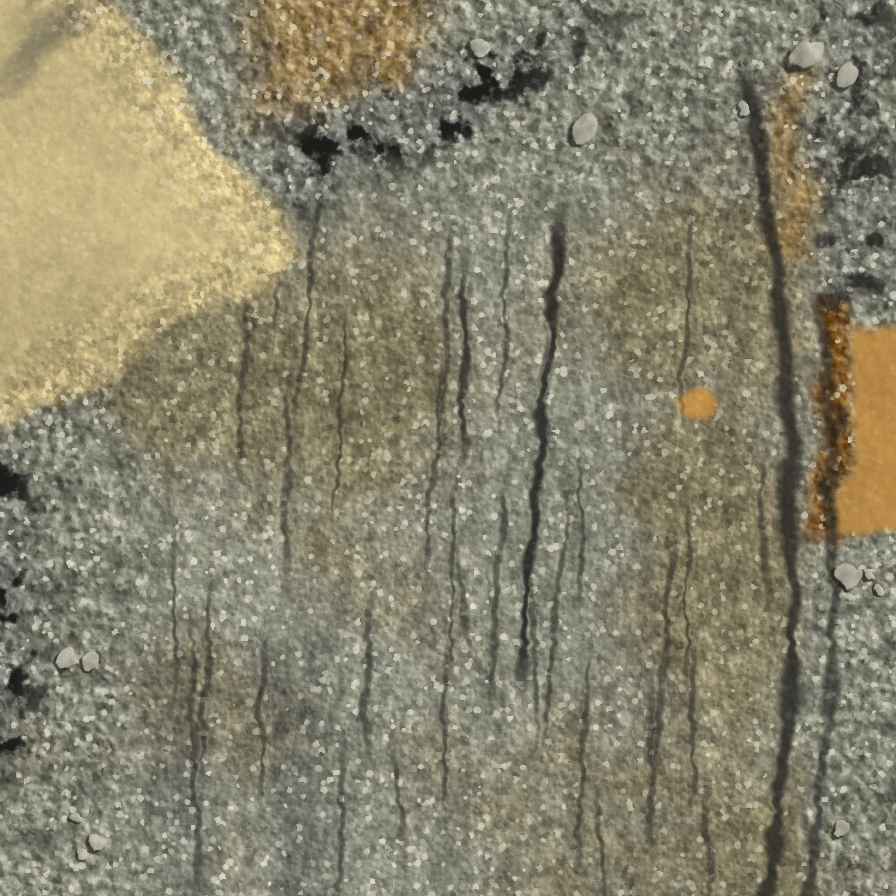
Give the GLSL for this texture, as a Shadertoy shader.

```glsl
const vec3 CLAY = vec3(0.525, 0.495, 0.385);
const vec3 GREY = vec3(0.52, 0.52, 0.46);
const vec3 SLATE = vec3(0.42, 0.425, 0.40);
const vec3 SAND = vec3(0.755, 0.69, 0.50);
const vec3 OCHRE = vec3(0.74, 0.54, 0.26);
const vec3 RUST = vec3(0.52, 0.33, 0.11);
const vec3 GLINT = vec3(0.84, 0.83, 0.76);
const vec3 SHADOW = vec3(0.12, 0.115, 0.11);
const vec2 LIGHT = vec2(0.8, 0.6);
const int GROOVES = 34, STONES = 15;

float hash(vec2 p) {
    vec3 q = fract(p.xyx * 0.1031);
    q += dot(q, q.yzx + 33.33);
    return fract((q.x + q.y) * q.z);
}
vec2 hash2(vec2 p) { return vec2(hash(p), hash(p + 57.3)); }
float noise(vec2 p) {
    vec2 i = floor(p), f = fract(p), e = vec2(1, 0);
    f = f * f * (3.0 - 2.0 * f);
    return mix(mix(hash(i), hash(i + e), f.x), mix(hash(i + e.yx), hash(i + 1.0), f.x), f.y);
}
float fbm(vec2 p) {
    float sum = 0.0;
    for (float amp = 0.5; amp > 0.02; amp *= 0.5) {
        sum += amp * noise(p);
        p = mat2(1.6, 1.2, -1.2, 1.6) * p + 7.1;
    }
    return sum;
}
// Domed grains: x is height, y is tone
vec2 grains(vec2 p) {
    vec2 best = vec2(0, 0.5);
    for (int k = 0; k < 9; k++) {
        vec2 c = floor(p) + vec2(k % 3 - 1, k / 3 - 1);
        float dome = 1.0 - length(p - c - hash2(c)) / mix(0.45, 0.95, hash(c + 3.9));
        if (dome > best.x) best = vec2(dome, hash(c + 11.7));
    }
    return best;
}
// Side lighting of a grain layer
float relief(vec2 p) { return grains(p - LIGHT * 0.16).x - grains(p + LIGHT * 0.16).x; }
float below(float edge, float soft, float x) { return 1.0 - smoothstep(edge - soft, edge + soft, x); }
float box(vec2 p, vec2 centre, vec2 size, float soft) {
    vec2 d = abs(p - centre) - size;
    return below(0.0, soft, max(d.x, d.y));
}
// Near-vertical crack of uneven width, fading at both ends
float crack(vec2 p, float x, float width, float low, float high) {
    float wobble = 0.01 * noise(vec2(x * 9.0, p.y * 24.0)) + 0.005 * noise(p.yy * 85.0) - 0.0075;
    float w = width * (0.35 + 1.1 * noise(vec2(low * 40.0, p.y * 32.0)));
    float line = 1.0 - smoothstep(0.25 * w, w + 0.001, abs(p.x - x - wobble));
    return line * smoothstep(low, low + 0.08, p.y) * below(high - 0.04, 0.04, p.y);
}

void mainImage(out vec4 fragColor, in vec2 fragCoord) {
    vec2 p = fragCoord / iResolution.y;
    vec2 g = p + 0.05 * (vec2(fbm(p * 14.0), fbm(p * 14.0 + 31.0)) - 0.48);
    float broad = fbm(p * 5.0 + 2.0), fine = fbm(p * 75.0);
    // Regions, with ragged edges
    float sandEdge = max(dot(g, LIGHT) - 0.70, dot(g, vec2(0.48, -0.88)) + 0.458);
    float sand = below(0.0, 0.012, sandEdge);
    float ridge = below(0.047, 0.027, abs(g.y - 0.80 - 0.48 * (g.x - 0.32)));
    ridge *= smoothstep(0.28, 0.34, p.x) * below(0.64, 0.14, p.x);
    float bank = box(g, vec2(0, 0.32), vec2(0.04, 0.17), 0.03);
    float corner = box(g, vec2(0.95, 0.84), vec2(0.045, 0.18), 0.025);
    float dark = max(max(ridge, bank), corner * 0.6);
    float loose = max(below(0.15, 0.05, g.x), smoothstep(0.72, 0.86, g.y));
    loose = max(max(loose, dark), smoothstep(0.88, 0.93, g.x)) * (1.0 - sand);
    float ochre = box(g, vec2(1, 0.515), vec2(0.055, 0.115), 0.008);
    ochre = max(ochre, below(0.019, 0.007, length(g - vec2(0.78, 0.55))));
    float rust = box(g, vec2(0.925, 0.53), vec2(0.018, 0.13), 0.012);
    float stain = box(g, vec2(0.38, 0.96), vec2(0.09, 0.08), 0.04) * (1.0 - ridge);
    stain = max(stain, box(g, vec2(0.885, 0.82), vec2(0.012, 0.1), 0.02));
    float slate = box(g, vec2(0.28, 0.13), vec2(0.1, 0.13), 0.09) * smoothstep(0.3, 0.6, fbm(p * vec2(18, 4)));
    // Ground colours
    vec3 col = mix(CLAY, GREY, smoothstep(0.35, 0.65, broad + 0.25 * loose));
    col = mix(col, SLATE, max(0.6 * slate, 0.75 * dark));
    col = mix(col, OCHRE * 0.85, 0.55 * stain);
    col = mix(mix(col, RUST, 0.8 * rust), OCHRE, 0.9 * ochre);
    float drift = fbm(vec2(dot(p, LIGHT) * 5.0, dot(p, vec2(-0.6, 0.8)) * 18.0)) - 0.35 * smoothstep(0.85, 1.05, p.y);
    col = mix(col, mix(CLAY, SAND, smoothstep(0.12, 0.4, drift)), sand);
    // Grain relief, tone, glints and pits
    float rough = 1.0 - max(0.75 * sand * smoothstep(0.0, 0.1, -sandEdge), 0.85 * ochre);
    vec2 speck = grains(p * 150.0);
    col += rough * (0.12 * relief(p * 125.0) + mix(0.05, 0.26, loose) * relief(p * 62.0 + fine));
    col *= 1.0 + rough * (0.28 * speck.y + 0.55 * fine - 0.4) + 0.25 * (broad - 0.48);
    float glint = smoothstep(0.86, 0.96, speck.y) * smoothstep(0.12, 0.5, speck.x);
    col = mix(col, GLINT, glint * rough * mix(0.45, 0.75, max(loose, smoothstep(0.45, 0.6, broad))));
    float pits = smoothstep(0.5, 0.68, fbm(p * 48.0 + 9.0));
    col = mix(col, SHADOW, pits * min(0.85 * dark + 0.25 * loose + 0.3 * rust, 1.0) * (1.0 - ochre));
    // Drawn-out streaks and cracks
    float firm = (1.0 - loose) * (1.0 - sand), cut = 0.0;
    float bend = p.x + 0.03 * sin(p.y * 5.0 + p.x * 7.0);
    col *= 1.0 + firm * 0.38 * (fbm(vec2(bend * 70.0, p.y * 5.0)) - 0.48);
    for (int i = 0; i < GROOVES; i++) {
        vec2 r = hash2(vec2(i, 5)), s = hash2(vec2(i, 19));
        float low = mix(-0.08, 0.6, r.y), x = mix(0.19, 0.87, r.x) + (s.x - 0.45) * 0.22 * (p.y - low);
        cut = max(cut, 0.55 * firm * crack(p, x, mix(0.003, 0.006, s.y), low, low + 0.17 + 0.19 * s.x));
    }
    float fault = 0.885 - 0.2 * (p.y - 0.4) * (p.y - 0.4);
    cut = max(cut, 0.95 * crack(p, 0.558 + 0.09 * p.y, 0.009, 0.2, 0.8));
    cut = max(cut, 0.8 * crack(p, 0.505 + 0.02 * p.y, 0.006, 0.45, 0.74));
    cut = max(cut, 0.85 * crack(p, fault, 0.013, -0.1, 0.96));
    cut = max(cut, 0.65 * crack(p, fault + 0.045, 0.01, -0.1, 0.7));
    col = mix(col, SHADOW, cut * (0.7 + 0.3 * fine));
    // Pale stones and their shadows on the loose ground
    for (int i = 0; i < STONES; i++) {
        vec2 r = hash2(vec2(i, 41)), s = hash2(vec2(i, 73)), home = vec2(0.34, 0.84) + r * vec2(0.64, 0.11);
        if (i % 3 > 0) home = vec2(i % 3 == 1 ? 0.92 : 0.04, 0.03) + r * vec2(0.07, 0.34);
        float size = mix(0.008, 0.022, s.x * s.x), a = s.y * 3.14;
        mat2 turn = mat2(cos(a), 1.35 * sin(a), -sin(a), 1.35 * cos(a)) / size;
        vec2 q = p - home + 0.012 * (fine - 0.48);
        col = mix(col, SHADOW, 0.7 * below(0.95, 0.15, length(turn * (q + LIGHT * size * 0.4))));
        vec3 face = mix(GREY, GLINT, 0.55 + 0.35 * dot(q, LIGHT) / size) * (0.8 + 0.35 * fine);
        col = mix(col, face, below(0.92, 0.1, length(turn * q)));
    }
    fragColor = vec4(clamp(col, 0.0, 1.0), 1);
}
```
